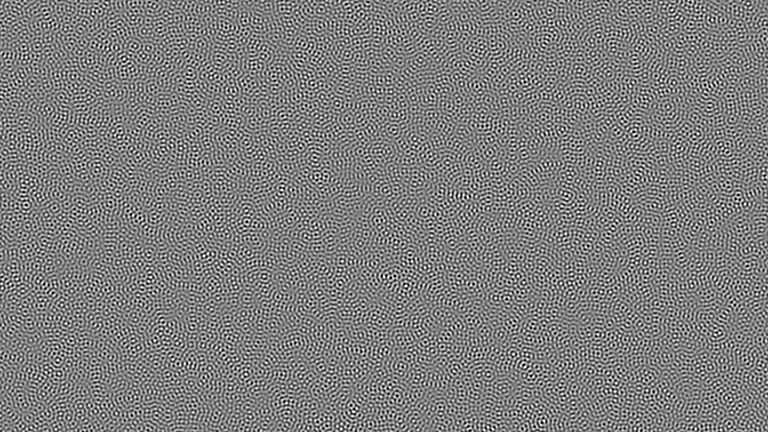
Reproduce this pattern procedurally as a WebGL 2 fragment shader.

```glsl
#version 300 es
precision highp float;

uniform vec2 u_resolution;
out vec4 fragColor;

const float TAU = 6.2831853;
const int WAVE_COUNT = 96;
const float CYCLES_PER_HEIGHT = 103.0;
const float BAND_WIDTH = 0.16;
const float MID_GREY = 0.495;
const float GREY_DEVIATION = 0.18;

float hash(float seed) {
    return fract(sin(seed * 12.9898 + 4.1414) * 43758.547);
}

vec2 directionAt(float angle) {
    return vec2(cos(angle), sin(angle));
}

// One plane wave; phase is in turns, reduced before the cosine
float planeWave(vec2 point, vec2 frequency, float phase) {
    return cos(TAU * fract(dot(point, frequency) + phase));
}

// Contrast left after a wave is averaged over a pixel
float pixelContrast(float cyclesPerPixel) {
    return 1.0 - smoothstep(0.2, 0.6, cyclesPerPixel);
}

// Isotropic narrow-band noise with zero mean and unit deviation
float ringNoise(vec2 point, float frequency, float bandWidth) {
    float sum = 0.0;
    for (int i = 0; i < WAVE_COUNT; i++) {
        float id = float(i);
        float angle = 0.5 * TAU * (id + hash(id)) / float(WAVE_COUNT);
        float waveFrequency = frequency * (1.0 + bandWidth * (hash(id + 101.0) - 0.5));
        sum += planeWave(point, waveFrequency * directionAt(angle), hash(id + 211.0));
    }
    return sum * sqrt(2.0 / float(WAVE_COUNT));
}

// Rolls off rare extremes
float softLimit(float value, float strength) {
    return value * inversesqrt(1.0 + strength * value * value);
}

void main() {
    // Canvas units: the height is one
    vec2 point = gl_FragCoord.xy / u_resolution.y;
    float contrast = GREY_DEVIATION * pixelContrast(CYCLES_PER_HEIGHT / u_resolution.y);

    // Grey grain around the middle tone
    float grain = softLimit(ringNoise(point, CYCLES_PER_HEIGHT, BAND_WIDTH), 0.04);
    float grey = clamp(MID_GREY + contrast * grain, 0.0, 1.0);
    fragColor = vec4(vec3(grey), 1.0);
}
```
